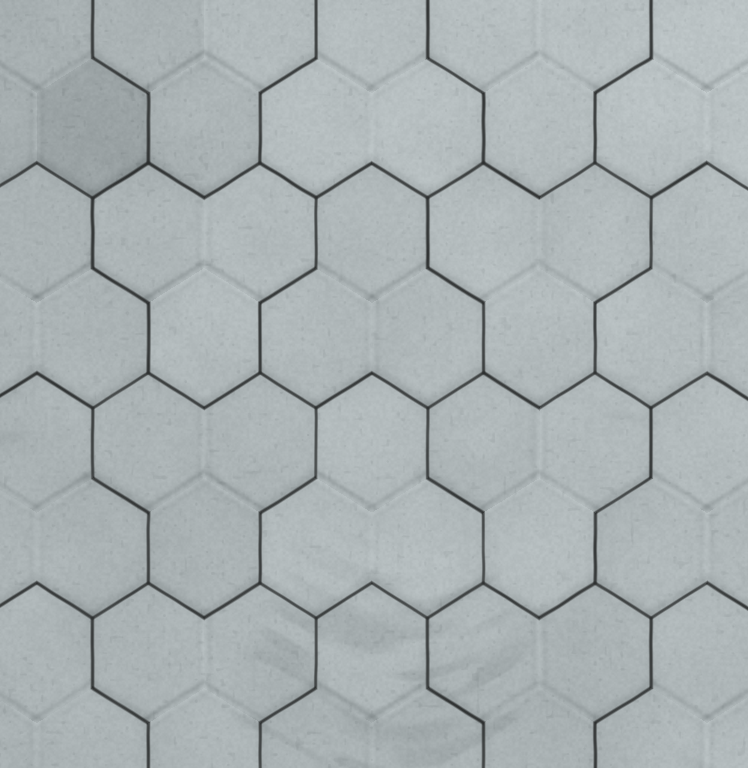
Give the GLSL for this pattern, as a Shadertoy shader.

```glsl
// Grey concrete pavers, each made of three fused hexagons with dark joints and shallow grooves.

const float HEXES_HIGH = 6.876;           // canvas height in hexagon widths
const float PITCH = 0.940;                // spacing of hexagon rows
const vec2 ORIGIN = vec2(1.329, 2.086);   // centre of hexagon (0, 0), from the top left
const vec3 CONCRETE = vec3(0.692, 0.724, 0.731);
const vec3 JOINT = vec3(0.17, 0.18, 0.18);

float hash(vec2 p) {
    vec3 q = fract(vec3(p.xyx) * 0.1031);
    q += dot(q, q.yzx + 33.33);
    return fract((q.x + q.y) * q.z);
}

float noise(vec2 p) {
    vec2 i = floor(p), f = fract(p);
    f = f * f * (3.0 - 2.0 * f);
    return mix(mix(hash(i), hash(i + vec2(1, 0)), f.x),
               mix(hash(i + vec2(0, 1)), hash(i + vec2(1, 1)), f.x), f.y);
}

float fbm(vec2 p) {
    float sum = 0.0, amp = 0.5;
    for (int i = 0; i < 4; i++) {
        sum += amp * noise(p);
        p = p * 2.03 + 17.7;
        amp *= 0.5;
    }
    return sum;
}

// Soft band of the given half width around a centre value
float band(float x, float centre, float width) {
    float t = (x - centre) / width;
    return exp(-t * t);
}

// Nearest hexagon as (x position, row number); odd rows are shifted by half
vec2 nearestHex(vec2 p) {
    vec2 best = vec2(0);
    float bestDist = 1e5;
    for (int k = 0; k < 2; k++) {
        float odd = float(k);
        vec2 cell = vec2(round(p.x - 0.5 * odd) + 0.5 * odd,
                         2.0 * round(0.5 * (p.y / PITCH - odd)) + odd);
        vec2 d = p - cell * vec2(1, PITCH);
        float dist = length(d * vec2(1, 0.866 / PITCH));
        if (dist < bestDist) { bestDist = dist; best = cell; }
    }
    return best;
}

// Pavers alternate two-over-one and one-over-two within each pair of rows
vec2 paverId(vec2 cell) {
    float odd = mod(cell.y, 2.0);
    float col = round(cell.x - 0.5 * odd);
    float third = floor((col + 0.5) / 3.0);
    float place = col - 3.0 * third;
    return vec2(2.0 * third + step(1.5 - odd, place), floor(0.5 * cell.y));
}

// Returns (joint darkness, bevel shading) summed over the six edges
vec2 edges(vec2 p, vec2 cell, float px) {
    vec2 local = p - cell * vec2(1, PITCH);
    vec2 id = paverId(cell);
    float open = 1.0, shade = 0.0;
    for (int k = 0; k < 6; k++) {
        float side = (k % 2 == 0) ? 1.0 : -1.0;
        float down = float(k / 2) - 1.0;
        bool upright = down == 0.0;
        vec2 hop = vec2(upright ? side : 0.5 * side, down);
        vec2 normal = upright ? vec2(side, 0) : normalize(vec2(side * PITCH / 3.0, 0.5 * down));
        float d = dot(normal, 0.5 * hop * vec2(1, PITCH) - local);
        float wear = hash(2.0 * cell + hop + 91.0);
        float lower = max(down, 0.0);
        if (distance(id, paverId(cell + hop)) > 0.5) {
            float strength = mix(0.72, 0.98, 0.6 * wear + 0.4 * noise(p * 5.0));
            float width = mix(0.022, 0.027, wear);
            open *= 1.0 - strength * (1.0 - smoothstep(0.003, max(width, 1.5 * px), d));
            shade -= (0.012 + 0.040 * lower) * band(d, 0.025, 0.050);
        } else {
            float depth = mix(0.6, 1.1, wear) * mix(0.7, 1.2, noise(p * 4.0));
            shade -= depth * (0.020 + 0.052 * lower) * band(d, 0.047, 0.026);
            shade += depth * 0.020 * (1.0 - lower) * band(d, 0.0, 0.032);
        }
    }
    return vec2(1.0 - open, shade);
}

// Tone shift of the concrete face: cast, blotches, scuffs, pits and grain
float weathering(vec2 p, vec2 cell) {
    float tone = 0.022 * (hash(paverId(cell) + 7.0) - 0.5) + 0.020 * (hash(2.0 * cell + 40.0) - 0.5);
    tone += 0.055 * (fbm(p * 1.7 + 31.0) - 0.47);
    tone += 0.004 * (p.x - 2.0) - 0.003 * p.y;
    float damp = length((cell - vec2(-0.5, -1.0)) * vec2(1.0, PITCH));
    tone -= 0.065 * exp(-1.1 * damp * damp);
    float bend = 0.35 * sin(1.7 * p.x + 0.8);
    float streak = smoothstep(0.55, 0.9, noise(vec2(p.x * 1.6, (p.y + bend) * 8.0) + 60.0));
    tone -= 0.045 * streak * smoothstep(0.5, 0.75, noise(p * 0.7 + 12.0)) * smoothstep(0.5, 2.5, p.y);
    tone -= 0.035 * smoothstep(0.80, 0.98, noise(p * 21.0 + 200.0));
    tone += 0.030 * (noise(p * 37.0 + 300.0) - 0.5) + 0.016 * (noise(p * 74.0 + 500.0) - 0.5);
    return tone;
}

void mainImage(out vec4 fragColor, in vec2 fragCoord) {
    float px = HEXES_HIGH / iResolution.y;
    vec2 p = vec2(fragCoord.x, iResolution.y - fragCoord.y) * px - ORIGIN;
    p += 0.006 * (vec2(noise(p * 6.0 + 80.0), noise(p * 6.0 + 140.0)) - 0.5);
    vec2 cell = nearestHex(p);
    vec2 edge = edges(p, cell, px);
    vec3 face = CONCRETE + weathering(p, cell) + edge.y;
    fragColor = vec4(mix(face, JOINT, edge.x), 1.0);
}
```
